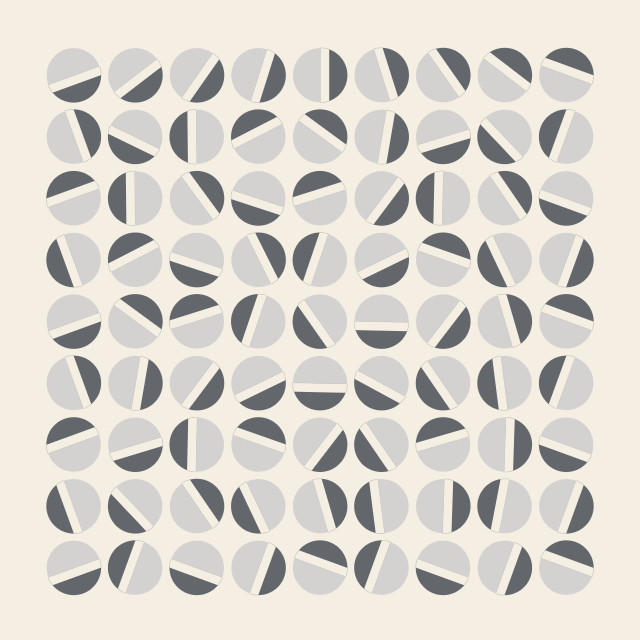
Reproduce this pattern procedurally as a Shadertoy shader.

```glsl
const float PITCH = 0.0962;

// Soft coverage of the region where distance d is negative
float cover(float d, float pixel) {
    return clamp(0.5 - d / pixel, 0.0, 1.0);
}

// Direction in degrees from a disc's centre to its dark side
float discAngle(float col, float row) {
    if (col < 0.5) return 90.0 * row - 70.0;
    return -70.0 + 17.5 * (row + col) - 80.9375 * row * col;
}

void mainImage(out vec4 fragColor, in vec2 fragCoord) {
    float size = min(iResolution.x, iResolution.y);
    float pixel = 1.0 / size;
    vec2 uv = (fragCoord - 0.5 * iResolution.xy) / size;

    // Nine by nine grid, rows counted from the top
    vec2 grid = (uv + vec2(0.0, 0.0023)) / PITCH + 4.5;
    vec2 cell = floor(grid);
    vec2 p = (fract(grid) - 0.5) * PITCH;
    bool inGrid = all(greaterThanEqual(cell, vec2(0.0))) && all(lessThan(cell, vec2(9.0)));

    vec3 cream = vec3(0.957, 0.937, 0.886);
    vec3 pale = vec3(0.828, 0.822, 0.816);
    vec3 slate = vec3(0.388, 0.404, 0.424);
    vec3 color = cream;

    if (inGrid) {
        float angle = radians(discAngle(cell.x, 8.0 - cell.y));
        float across = dot(p, vec2(cos(angle), sin(angle)));
        float radius = length(p);

        // Pale half and dark segment on either side of the bar
        float paleSide = cover(across - 0.0006, pixel);
        float darkSide = cover(0.0144 - across, pixel);
        color = mix(color, pale, paleSide * cover(radius - 0.0423, pixel));
        color = mix(color, slate, darkSide * cover(radius - 0.0428, pixel));

        // Faint hairline along the bar's ends and inner edge
        float bar = (1.0 - paleSide) * (1.0 - darkSide);
        float rim = bar * cover(abs(radius - 0.0428) - 0.0005, pixel);
        float seam = cover(abs(across - 0.0006) - 0.0003, pixel) * cover(radius - 0.0428, pixel);
        color = mix(color, slate, max(0.3 * rim, 0.22 * seam));
    }
    fragColor = vec4(color, 1.0);
}
```
